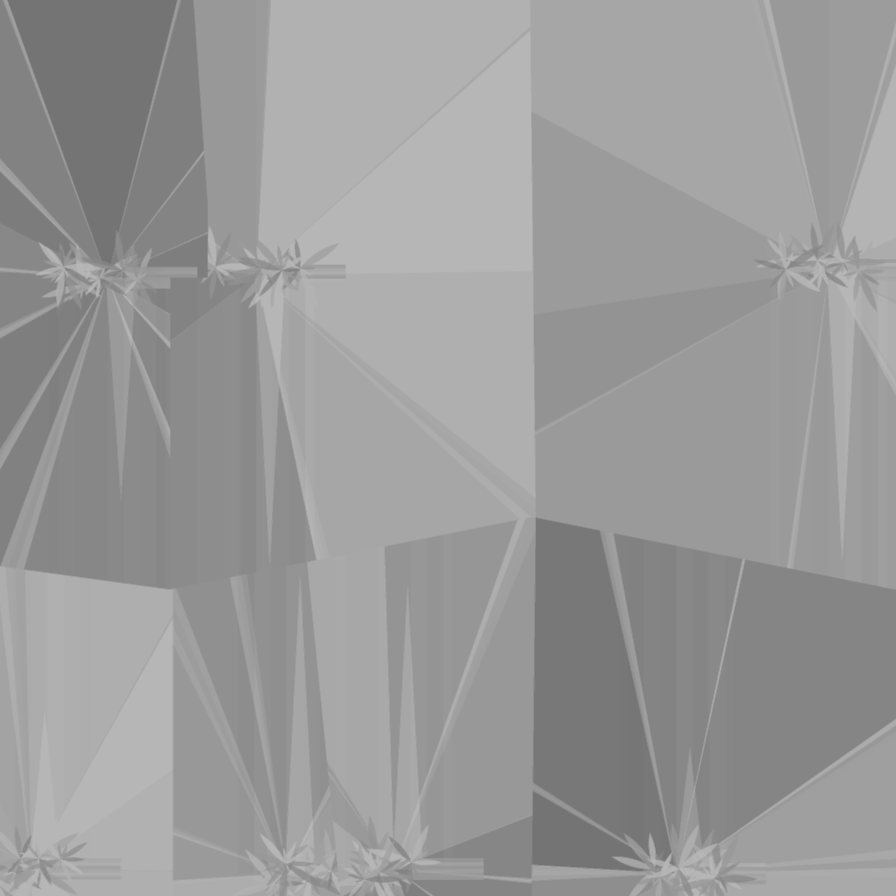
A three.js fragment shader for this texture map:

```glsl
// Flat grey facets fanning out from splintered hubs, cut into a few large cells.
varying vec2 vUv;

const float TAU = 6.28318;
const float EDGE = 0.002;          // footprint of edge smoothing
const float DARKEST = 0.455;
const float LIGHTEST = 0.715;
const float FACET_JITTER = 0.09;   // random tone change between facets
const float SLIVER_WIDTH = 0.2;    // widest sliver, as share of a facet
const float SPLIT_X = 0.594;       // main upright seam
const float LOW_SPLIT_X = 0.193;   // upright seam of the lower row
const float STAR_POINTS = 11.0;
const float STAR_SIZE = 0.055;
const float STAR_SPREAD = 0.1;

struct Fan {
  vec2 hub;
  float facets;  // facets in a full turn
  float tone;    // mean grey
  float swing;   // tone change with direction
  float phase;   // lightest direction
  float seed;
};

float hash(float n) {
  return fract(sin(n * 127.1 + 3.7) * 43758.545);
}

// Height of the kinked seam between the two rows.
float seamHeight(float x) {
  return max(0.423 - 0.2 * abs(x - SPLIT_X), 0.368 - 0.137 * x);
}

// Picks the fan that fills the cell around p.
Fan fanAt(vec2 p) {
  float split = SPLIT_X + 0.004 - 0.011 * abs(p.y - 0.42);
  if (p.y > seamHeight(p.x)) {
    if (p.x > split) return Fan(vec2(0.925, 0.699), 10.0, 0.635, 0.04, -0.1, 71.0);
    float innerSplit = p.y > 0.69 ? 0.232 - 0.07 * max(p.y - 0.77, 0.0) : 0.19;
    if (p.x > innerSplit) return Fan(vec2(0.286, 0.693), 8.0, 0.62, 0.075, 0.6, 23.0);
    return Fan(vec2(0.12, 0.69), 14.0, 0.515, 0.03, -1.57, 37.0);
  }
  if (p.x > split) return Fan(vec2(0.755, 0.025), 10.0, 0.57, 0.11, -1.05, 59.0);
  if (p.x < LOW_SPLIT_X) return Fan(vec2(0.035, 0.03), 12.0, 0.67, 0.04, -0.5, 11.0);
  if (p.x < 0.38 - 0.1 * p.y) return Fan(vec2(0.32, 0.025), 12.0, 0.64, 0.04, -1.57, 43.0);
  return Fan(vec2(0.44, 0.03), 12.0, 0.57, 0.07, 2.4, 83.0);
}

float facetTone(Fan f, float i) {
  i = mod(i, f.facets);
  float angle = (i + 0.5) / f.facets * TAU;
  return f.tone + f.swing * cos(angle - f.phase)
       + FACET_JITTER * (hash(i + f.seed) - 0.5);
}

// Wide facets with irregular borders and pale slivers along some of them.
float facets(Fan f, vec2 d) {
  float turn = atan(d.y, d.x) / TAU * f.facets;
  float i = floor(turn + 0.5);
  float id = mod(i, f.facets) + f.seed;
  float past = turn - i - 0.6 * (hash(id + 5.3) - 0.5);
  float tone = facetTone(f, past < 0.0 ? i - 1.0 : i);
  float width = SLIVER_WIDTH * pow(hash(id + 8.1), 2.0);
  if (past > 0.0 && past < width) {
    float stripe = floor(past / width * 3.0);
    tone = mix(tone, 0.6 + 0.1 * hash(id + stripe * 2.3), 0.8);
  }
  return tone;
}

// Faint upright columns and one tapering needle, pointing into the cell.
float columns(Fan f, vec2 d) {
  float inward = d.y * sign(0.4 - f.hub.y);
  if (inward < 0.0) return 0.0;
  float shift = 0.0;
  if (abs(d.x) < 0.065) shift = 0.025 * (hash(floor(d.x * 55.0) + f.seed) - 0.5);
  float reach = mix(0.12, 0.34, hash(f.seed + 1.9));
  if (abs(d.x - 0.015) < 0.017 * (1.0 - inward / reach)) shift += 0.07;
  return shift;
}

// Overlapping small stars that break up each hub.
float splinters(Fan f, vec2 d, float tone) {
  if (d.x > 0.02 && d.x < 0.1 && abs(d.y) < 0.012)
    tone = mix(tone, 0.58 + 0.12 * hash(floor(d.y * 260.0) + f.seed), 0.75);
  for (int k = 0; k < 6; k++) {
    float id = f.seed + float(k) * 17.0;
    vec2 offset = (vec2(hash(id), hash(id + 0.7)) - 0.5) * vec2(STAR_SPREAD, 0.025);
    vec2 q = d - offset;
    float turn = (atan(q.y, q.x) / TAU + 0.5) * STAR_POINTS;
    float point = min(floor(turn), STAR_POINTS - 1.0) + id;
    float taper = 1.0 - 1.7 * abs(fract(turn) - 0.5);
    float size = STAR_SIZE * mix(0.2, 1.0, hash(point + 0.4)) * taper;
    if (length(q) < size) tone = mix(tone, mix(0.5, 0.76, hash(point + 0.9)), 0.75);
  }
  return tone;
}

float greyAt(vec2 p) {
  Fan f = fanAt(p);
  vec2 d = p - f.hub;
  float tone = facets(f, d) + columns(f, d) + 0.012 * step(0.0, d.x);
  return clamp(splinters(f, d, tone), DARKEST, LIGHTEST);
}

void main() {
  // Average a 3 by 3 grid of samples to smooth every edge.
  float grey = 0.0;
  for (int i = 0; i < 9; i++) {
    vec2 cell = vec2(mod(float(i), 3.0), floor(float(i) / 3.0)) - 1.0;
    grey += greyAt(vUv + cell * EDGE / 3.0);
  }
  gl_FragColor = vec4(vec3(grey / 9.0), 1.0);
}
```
